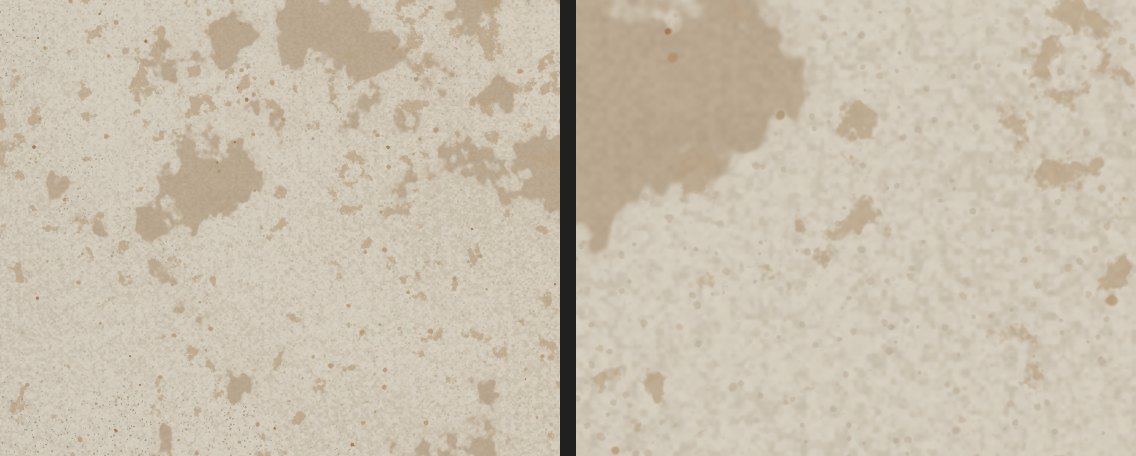
Left, the full canvas; right, a detail of the centre.
This texture is drawn by a Shadertoy shader. Its source:

```glsl
// Weathered cream plaster with ragged tan stains, fine grain, grey pits and rust specks.

float hash(vec2 p) {
    return fract(sin(dot(p, vec2(127.1, 311.7))) * 43758.5453);
}

float noise(vec2 p) {
    vec2 cell = floor(p), f = fract(p);
    f = f * f * (3.0 - 2.0 * f);
    return mix(mix(hash(cell), hash(cell + vec2(1, 0)), f.x),
               mix(hash(cell + vec2(0, 1)), hash(cell + vec2(1, 1)), f.x), f.y);
}

// Rough fractal noise, normalised to 0..1
float fbm(vec2 p) {
    float sum = 0.0, total = 0.0, weight = 1.0;
    for (int i = 0; i < 5; i++) {
        sum += weight * noise(p);
        total += weight;
        weight *= 0.6;
        p = mat2(1.6, 1.2, -1.2, 1.6) * p + 7.3;
    }
    return sum / total;
}

// Scattered uneven dots: share of filled cells, radius in cells
float specks(vec2 p, float share, float radius) {
    vec2 home = floor(p);
    float mask = 0.0;
    for (int y = -1; y <= 1; y++)
    for (int x = -1; x <= 1; x++) {
        vec2 cell = home + vec2(x, y);
        vec2 centre = cell + vec2(hash(cell + 3.1), hash(cell + 8.7));
        float size = radius * mix(0.4, 1.0, hash(cell + 5.9));
        float d = length(p - centre) + 0.5 * size * (noise(p * 1.5 / radius) - 0.5);
        float dot_ = 1.0 - smoothstep(0.5 * size, 1.2 * size, d);
        mask = max(mask, dot_ * step(hash(cell + 1.7), share));
    }
    return mask;
}

void mainImage(out vec4 fragColor, in vec2 fragCoord) {
    vec2 p = fragCoord / iResolution.y;
    float aspect = iResolution.x / iResolution.y;

    // Cream ground with fine grain and slow tonal drift
    float grain = 0.6 * noise(p * 170.0) + 0.4 * noise(p * 290.0 + 31.0);
    float drift = fbm(p * 4.0 + 50.0);
    vec3 color = mix(vec3(0.785, 0.745, 0.675), vec3(0.832, 0.802, 0.742),
                     smoothstep(0.1, 0.7, grain + 0.5 * (drift - 0.5)));
    color += vec3(0.006, 0.0, -0.004) * (p.x / aspect - 0.5);

    // Tiny tan and grey pits, the grey ones gathered in patches
    float pitPatch = smoothstep(0.5, 0.68, fbm(p * 3.5 + 21.0) + 0.1 * (0.6 - p.x));
    color = mix(color, vec3(0.72, 0.65, 0.56), 0.5 * specks(p * 85.0, 0.22, 0.3));
    color = mix(color, vec3(0.59, 0.56, 0.50),
                specks(p * 110.0 + 40.0, 0.3, 0.3) * (0.1 + 0.6 * pitPatch));

    // Large stains: crowded in the upper half and the top right corner
    vec2 corner = p - vec2(aspect, 1.0);
    float crowding = 0.1 * smoothstep(0.35, 0.6, p.y + 0.1 * (noise(p * 3.0) - 0.5))
                   + 0.16 * exp(-14.0 * dot(corner, corner));
    float stain = fbm(p * vec2(7.5, 6.5) + 12.0) + crowding - 0.725;
    float film = smoothstep(-0.12, 0.04, stain);
    float core = smoothstep(-0.015, 0.035, stain);
    vec3 stainColor = mix(vec3(0.695, 0.62, 0.525), vec3(0.735, 0.665, 0.57),
                          0.6 * grain + 0.4 * noise(p * 25.0));
    color = mix(color, vec3(0.77, 0.715, 0.63), 0.28 * film);
    color = mix(color, stainColor, 0.92 * core);

    // Small blotches, warmer than the stains
    float blotch = fbm(p * 26.0 + 90.0) + 0.25 * (fbm(p * 5.0 + 66.0) - 0.5) + 0.3 * crowding;
    color = mix(color, vec3(0.72, 0.635, 0.52), 0.75 * smoothstep(0.66, 0.75, blotch));

    // Sparse ochre and rust specks
    color = mix(color, vec3(0.69, 0.57, 0.42), 0.75 * specks(p * 24.0 + 15.0, 0.09, 0.17));
    color = mix(color, vec3(0.62, 0.42, 0.25), 0.8 * specks(p * 17.0 + 70.0, 0.05, 0.09));

    // Surface tooth over everything
    color += 0.03 * (noise(p * 230.0 + 11.0) - 0.5);
    fragColor = vec4(color, 1.0);
}
```
